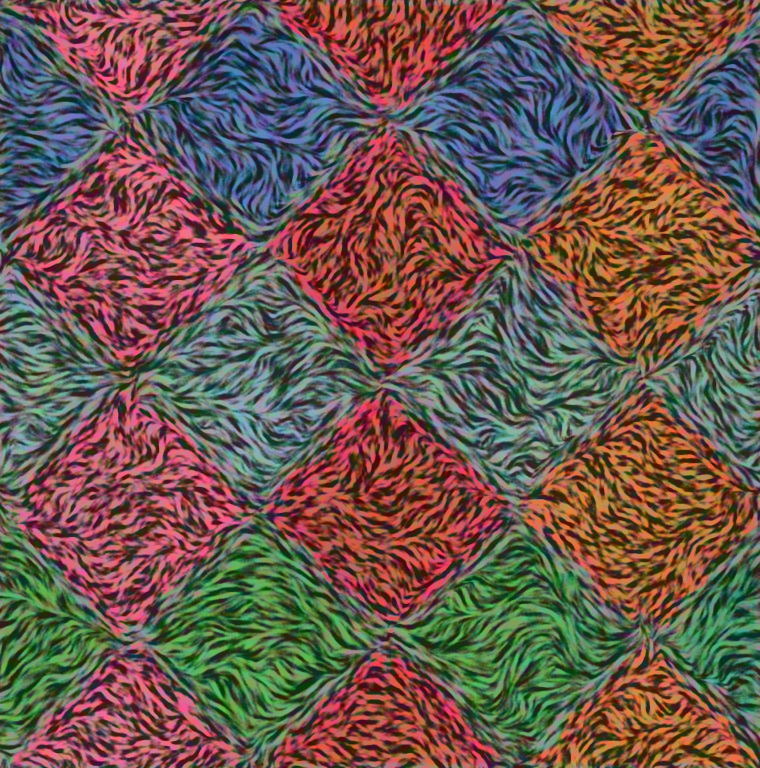
Give the GLSL for this pattern, as a Shadertoy shader.

```glsl
const float PERIOD = 0.337;      // diamond diagonal, in canvas heights
const float COARSE = 185.0;      // stroke densities
const float FINE = 330.0;

float hash(vec2 p) {
    vec3 q = fract(p.xyx * 0.1031);
    q += dot(q, q.yzx + 33.33);
    return fract((q.x + q.y) * q.z);
}

float noise(vec2 p) {
    vec2 i = floor(p), f = fract(p);
    f = f * f * (3.0 - 2.0 * f);
    return mix(mix(hash(i), hash(i + vec2(1, 0)), f.x),
               mix(hash(i + vec2(0, 1)), hash(i + vec2(1, 1)), f.x), f.y);
}

// Centred noise smeared along a direction, giving short brush strokes
float strokes(vec2 p, vec2 dir, float reach, float density, float seed) {
    float sum = 0.0, total = 0.0;
    for (int i = -4; i <= 4; i++) {
        float t = float(i) / 4.0;
        float w = 1.0 - 0.7 * t * t;
        sum += w * (noise((p + dir * t * reach) * density + seed) - 0.5);
        total += w;
    }
    return sum / total;
}

vec3 pick(float i, vec3 a, vec3 b, vec3 c) {
    return i < 0.5 ? a : (i < 1.5 ? b : c);
}

// Warm diamonds change by column, with a redder rim
vec3 warmColor(float column, float rim) {
    vec3 core = pick(column, vec3(0.65, 0.28, 0.34), vec3(0.60, 0.21, 0.14), vec3(0.61, 0.33, 0.11));
    vec3 edge = pick(column, vec3(0.68, 0.22, 0.33), vec3(0.66, 0.13, 0.21), vec3(0.62, 0.27, 0.13));
    return mix(core, edge, rim);
}

// Cool diamonds change by row, drifting in hue across each cell
vec3 coolColor(float row, vec2 p) {
    float drift = noise(p * 16.0 + 5.0);
    vec3 green = mix(vec3(0.23, 0.47, 0.19), vec3(0.17, 0.42, 0.28), smoothstep(0.55, 1.0, p.x));
    vec3 teal = mix(vec3(0.36, 0.49, 0.39), vec3(0.35, 0.44, 0.51), drift);
    vec3 blue = mix(vec3(0.25, 0.34, 0.48), vec3(0.19, 0.27, 0.49), drift);
    return pick(row, green, teal, blue);
}

// Dark gaps and pale tops of the strokes
vec3 paint(vec3 base, float relief) {
    vec3 shadow = base * 0.32 + vec3(0.01, 0.03, 0.01);
    vec3 light = mix(base * 1.38, vec3(0.76, 0.74, 0.75), 0.22);
    return mix(shadow, light, relief);
}

void mainImage(out vec4 fragColor, in vec2 fragCoord) {
    vec2 p = fragCoord / iResolution.y;
    vec2 size = iResolution.xy / iResolution.y;

    // Lattice with slightly uneven outlines
    vec2 wobble = vec2(noise(p * 32.0), noise(p * 32.0 + 40.0)) - 0.5;
    vec2 u = p / PERIOD + 0.06 * wobble;
    vec2 local = vec2(fract(u.x), fract(u.y + 0.5)) - 0.5;
    vec2 a = abs(local);
    float edge = 0.5 - a.x - a.y;            // positive inside warm diamonds
    float warm = smoothstep(-0.015, 0.015, edge);
    float corner = min(length(vec2(a.x, 0.5 - a.y)), length(vec2(0.5 - a.x, a.y)));

    // Strokes wander inside and follow the outlines near the borders
    float along = local.x * local.y > 0.0 ? -0.785 : 0.785;
    float wander = 3.4 * (noise(p * 12.0 + 17.0) - 0.5) + 1.6 * (noise(p * 38.0 + 9.0) - 0.5);
    wander += mix(-0.35, 0.3, warm);
    float axisFade = smoothstep(0.0, 0.09, min(min(a.x, a.y), 0.5 - max(a.x, a.y)));
    float angle = mix(wander, along, axisFade * smoothstep(0.15, 0.04, abs(edge)));
    vec2 dir = vec2(cos(angle), sin(angle));
    vec2 side = vec2(-dir.y, dir.x);

    // Raised relief from neighbouring stroke samples, plus hairs and grain
    float reach = mix(0.0125, 0.0075, warm);
    float body = strokes(p, dir, reach, COARSE, 0.0);
    float shade = strokes(p + side * 0.0045, dir, reach, COARSE, 0.0);
    float hairs = strokes(p, dir, reach * 0.5, FINE, 23.0);
    float grain = noise(p * 480.0) - 0.5;
    float value = 0.8 * body + 0.6 * (body - shade) + 0.55 * hairs + 0.10 * grain;
    float relief = smoothstep(-0.32, 0.28, value);

    // Fine colour flecks
    float redGreen = strokes(p, dir, reach * 0.5, COARSE, 71.0);
    float blueGold = strokes(p, dir, reach * 0.5, COARSE, 137.0);
    vec3 fleck = redGreen * vec3(0.40, -0.28, 0.0) + blueGold * vec3(-0.08, -0.05, 0.38);

    // Diamond fills
    float rim = smoothstep(0.20, 0.06, edge);
    vec3 base = mix(coolColor(floor(u.y), p), warmColor(floor(u.x), rim), warm);
    base *= 0.94 + 0.12 * noise(p * 7.0 + 31.0);

    // Grey seams, swelling where the corners meet
    float ragged = edge + 0.022 + 0.16 * body;
    float seam = smoothstep(0.075, 0.015, abs(ragged));
    seam = max(seam, smoothstep(0.12, 0.05, corner + 0.2 * body));
    vec2 inset = min(p, size - p);
    float frame = smoothstep(0.009, 0.003, min(inset.x, inset.y));
    seam = max(seam, 0.7 * frame);
    base = mix(base, vec3(0.41, 0.39, 0.36), seam * 0.8);

    vec3 col = paint(base, relief) + fleck * mix(0.75, 1.0, seam);
    fragColor = vec4(clamp(col, 0.0, 1.0), 1.0);
}
```
